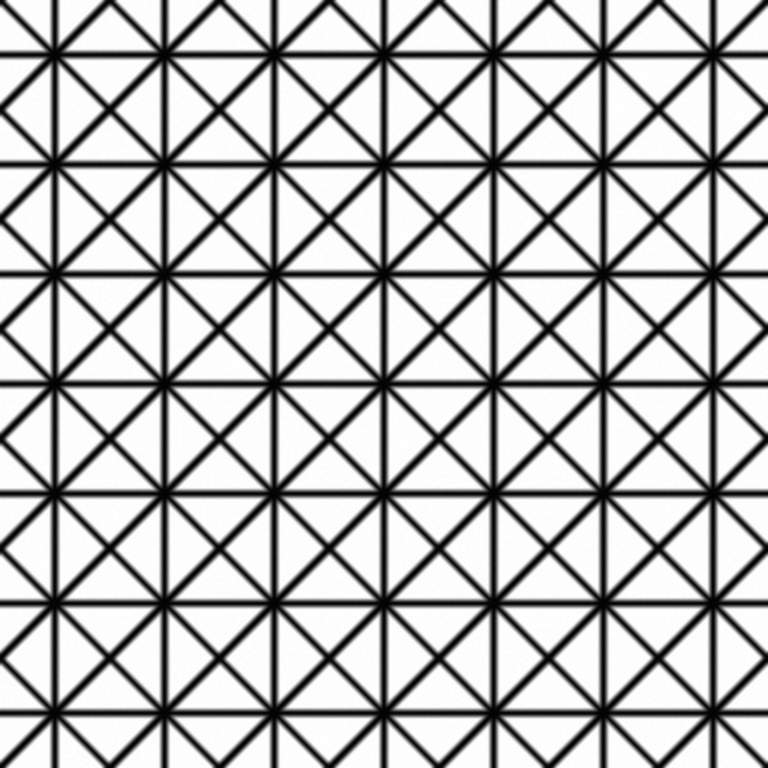
Reproduce this pattern procedurally as a Shadertoy shader.

```glsl
// Seamless lattice of soft black lines: a square grid with both diagonals in every cell.
#define REPEATS 7.0          // cells across and down
#define GRID_WIDTH 0.060     // line widths, in cells
#define RISING_WIDTH 0.067
#define FALLING_WIDTH 0.053
#define SOFTNESS 0.0305      // half the width of the blurred edge, in cells
#define INK vec3(0.015)
#define PAPER vec3(0.995)
#define GRAIN_CELLS 200.0    // whole number, so the grain wraps
#define GRAIN_AMOUNT 0.016

const float INV_SQRT2 = 0.70711;

// Distance to the nearest whole number
float distToInteger(float x) {
    return abs(fract(x + 0.5) - 0.5);
}

// How much of the paper stays visible beside a line
float paperBeside(float dist, float width, float soft) {
    return smoothstep(-soft, soft, dist - 0.5 * width);
}

vec2 hash2(vec2 cell) {
    vec3 h = fract(cell.xyx * vec3(0.1031, 0.1030, 0.0973));
    h += dot(h, h.yzx + 33.33);
    return fract((h.xx + h.yz) * h.zy);
}

// Cellular noise that wraps after 'period' cells
float wrappedCellular(vec2 p, float period) {
    vec2 base = floor(p);
    vec2 local = p - base;
    float nearest = 2.0;
    for (int y = -1; y <= 1; y++) {
        for (int x = -1; x <= 1; x++) {
            vec2 offset = vec2(x, y);
            vec2 seed = offset + hash2(mod(base + offset, period));
            nearest = min(nearest, length(seed - local));
        }
    }
    return nearest;
}

void mainImage(out vec4 fragColor, in vec2 fragCoord) {
    vec2 uv = fragCoord / iResolution.xy;
    vec2 p = uv * REPEATS - 0.5; // line crossings lie on whole numbers

    // Never sharper than a pixel
    float soft = max(SOFTNESS, 0.75 * REPEATS / min(iResolution.x, iResolution.y));

    // Grid lines, then the heavier rising and lighter falling diagonals
    float paper = paperBeside(distToInteger(p.x), GRID_WIDTH, soft);
    paper *= paperBeside(distToInteger(p.y), GRID_WIDTH, soft);
    paper *= paperBeside(distToInteger(p.x - p.y) * INV_SQRT2, RISING_WIDTH, soft);
    paper *= paperBeside(distToInteger(p.x + p.y) * INV_SQRT2, FALLING_WIDTH, soft);

    // Faint grain
    float grain = wrappedCellular(uv * GRAIN_CELLS, GRAIN_CELLS) - 0.5;
    vec3 color = mix(INK, PAPER, paper) + GRAIN_AMOUNT * grain;
    fragColor = vec4(clamp(color, 0.0, 1.0), 1.0);
}
```
